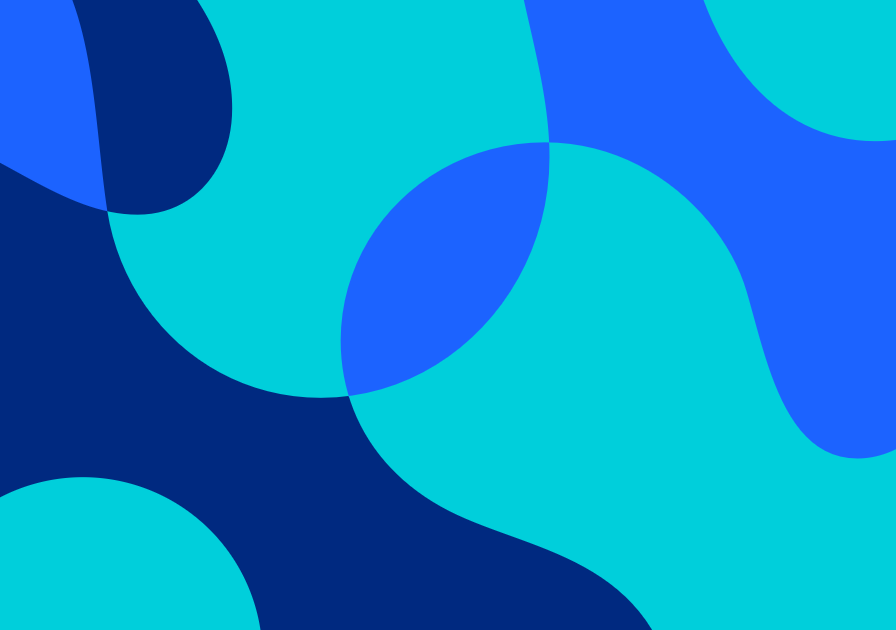
Give the GLSL for this background, as a Shadertoy shader.

```glsl
// Flat abstract background of large overlapping blobs in cyan, navy and blue.
// Each outline is a chain of cubic curves, turned into smooth coverage by its
// nearest distance and a crossing count; overlaps swap the fill colour.

const float CANVAS_HEIGHT = 540.0; // design units from bottom to top
const int CURVE_STEPS = 24;

const vec3 CYAN = vec3(0.0, 0.81, 0.86);
const vec3 NAVY = vec3(0.0, 0.16, 0.50);
const vec3 BLUE = vec3(0.11, 0.39, 1.0);

// An outline holds (squared distance, side), where side is -1 outside, +1 inside.
const vec2 EMPTY_OUTLINE = vec2(1e9, -1.0);

vec2 cubicPoint(vec2 a, vec2 b, vec2 c, vec2 d, float t) {
    vec2 ab = mix(a, b, t), bc = mix(b, c, t), cd = mix(c, d, t);
    return mix(mix(ab, bc, t), mix(bc, cd, t), t);
}

// Adds one cubic to an outline; crossings are counted along a downward ray.
vec2 addCubic(vec2 outline, vec2 p, vec2 a, vec2 b, vec2 c, vec2 d) {
    vec2 start = a;
    for (int i = 1; i <= CURVE_STEPS; i++) {
        vec2 end = cubicPoint(a, b, c, d, float(i) / float(CURVE_STEPS));
        vec2 edge = end - start, toPoint = p - start;
        float along = clamp(dot(toPoint, edge) / dot(edge, edge), 0.0, 1.0);
        vec2 gap = toPoint - edge * along;
        outline.x = min(outline.x, dot(gap, gap));
        if ((start.x <= p.x) != (end.x <= p.x)
            && start.y + edge.y * toPoint.x / edge.x < p.y) outline.y = -outline.y;
        start = end;
    }
    return outline;
}

// Smooth coverage from a signed distance that is positive inside.
float coverage(float dist, float pixel) {
    return clamp(dist / pixel + 0.5, 0.0, 1.0);
}

float outlineCoverage(vec2 outline, float pixel) {
    return coverage(outline.y * sqrt(outline.x), pixel);
}

float discCoverage(vec2 p, vec2 center, float radius, float pixel) {
    return coverage(radius - length(p - center), pixel);
}

// Bowl hanging from the top edge, left of the middle.
float hangingBowl(vec2 p, float pixel) {
    vec2 o = EMPTY_OUTLINE;
    o = addCubic(o, p, vec2(62, 540), vec2(82, 486), vec2(83, 418), vec2(92, 359));
    o = addCubic(o, p, vec2(92, 359), vec2(106, 270), vec2(180, 199), vec2(275, 199));
    o = addCubic(o, p, vec2(275, 199), vec2(383, 199), vec2(471, 292), vec2(471, 405));
    o = addCubic(o, p, vec2(471, 405), vec2(471, 450), vec2(459, 495), vec2(449, 540));
    return outlineCoverage(o, pixel);
}

// Wave that rises in the middle and runs off the lower right.
float risingWave(vec2 p, float pixel) {
    vec2 o = EMPTY_OUTLINE;
    o = addCubic(o, p, vec2(800, 183), vec2(786, 162), vec2(761, 147), vec2(735, 147));
    o = addCubic(o, p, vec2(735, 147), vec2(672, 147), vec2(657, 232), vec2(640, 290));
    o = addCubic(o, p, vec2(640, 290), vec2(622, 352), vec2(555, 418), vec2(467, 418));
    o = addCubic(o, p, vec2(467, 418), vec2(370, 418), vec2(292, 342), vec2(292, 248));
    o = addCubic(o, p, vec2(292, 248), vec2(292, 185), vec2(326, 132), vec2(385, 102));
    o = addCubic(o, p, vec2(385, 102), vec2(440, 74), vec2(519, 66), vec2(559, 0));
    o = addCubic(o, p, vec2(559, 0), vec2(599, -66), vec2(700, -160), vec2(800, -200));
    return outlineCoverage(o, pixel);
}

// Rounded lobe in the upper left corner.
float cornerLobe(vec2 p, float pixel) {
    vec2 o = EMPTY_OUTLINE;
    o = addCubic(o, p, vec2(-20, 411), vec2(28, 387), vec2(70, 356), vec2(118, 356));
    o = addCubic(o, p, vec2(118, 356), vec2(167, 356), vec2(199, 396), vec2(199, 447));
    o = addCubic(o, p, vec2(199, 447), vec2(199, 479), vec2(189, 509), vec2(169, 540));
    return outlineCoverage(o, pixel);
}

// Shallow dip in the upper right corner.
float cornerDip(vec2 p, float pixel) {
    vec2 o = EMPTY_OUTLINE;
    o = addCubic(o, p, vec2(603, 540), vec2(632, 462), vec2(686, 419), vec2(750, 419));
    o = addCubic(o, p, vec2(750, 419), vec2(767, 419), vec2(784, 422), vec2(800, 427));
    return outlineCoverage(o, pixel);
}

void mainImage(out vec4 fragColor, in vec2 fragCoord) {
    float pixel = CANVAS_HEIGHT / iResolution.y;
    vec2 p = fragCoord * pixel;

    float bowl = hangingBowl(p, pixel);
    float wave = risingWave(p, pixel);

    // Ground: blue to the upper right, navy elsewhere.
    vec3 color = mix(NAVY, BLUE, discCoverage(p, vec2(600, 440), 385.0, pixel));

    // Bowl and wave are cyan, except where they overlap.
    color = mix(color, CYAN, bowl + wave - 2.0 * bowl * wave);

    // The lobe is blue, and navy where it crosses the bowl.
    color = mix(color, mix(BLUE, NAVY, bowl), cornerLobe(p, pixel));

    // Cyan corners.
    color = mix(color, CYAN, cornerDip(p, pixel));
    color = mix(color, CYAN, discCoverage(p, vec2(71, -23), 154.0, pixel));

    fragColor = vec4(color, 1.0);
}
```
